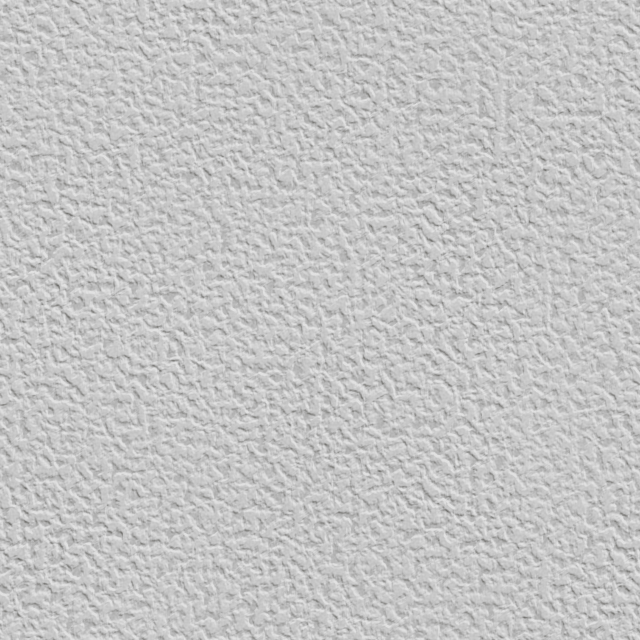
A Shadertoy shader for this texture:

```glsl
// Pale grey stucco wall: small rounded lumps with flat tops and dark pits.
// Layered gradient noise gives a height field, lit at a low angle from the
// upper right; the slope is then turned into grey tones with long shadows.

float hash(vec2 p) {
    vec3 q = fract(vec3(p.xyx) * 0.1031);
    q += dot(q, q.yzx + 33.33);
    return fract((q.x + q.y) * q.z);
}

// Dot product of the random unit gradient of a lattice point with an offset
float cornerSlope(vec2 cell, vec2 offset) {
    float angle = 6.2832 * hash(cell);
    return dot(vec2(cos(angle), sin(angle)), offset);
}

float gradientNoise(vec2 p) {
    vec2 i = floor(p), f = fract(p);
    vec2 u = f * f * f * (f * (f * 6.0 - 15.0) + 10.0);
    vec2 e = vec2(1.0, 0.0);
    return mix(mix(cornerSlope(i, f), cornerSlope(i + e, f - e), u.x),
               mix(cornerSlope(i + e.yx, f - e.yx), cornerSlope(i + 1.0, f - 1.0), u.x), u.y);
}

// Raw surface: lumps, smaller lumps and fine roughness, bent by a warp
float roughness(vec2 uv) {
    vec2 p = uv * 70.0;
    p += 0.35 * vec2(gradientNoise(p * 0.6 + 17.0), gradientNoise(p * 0.6 + 91.0));
    mat2 turn = mat2(0.8, 0.6, -0.6, 0.8);
    float n = gradientNoise(p + 5.0);
    n += 0.40 * gradientNoise(turn * p * 2.1 + 43.0);
    n += 0.12 * gradientNoise(p * turn * 4.4 + 71.0);
    return n;
}

// Flatten the tops and floors, leaving steep sides
float plateau(float n) {
    return smoothstep(-0.45, 0.30, n);
}

void mainImage(out vec4 fragColor, in vec2 fragCoord) {
    vec2 uv = fragCoord / iResolution.y;

    // Slope towards the light
    vec2 towardsLight = normalize(vec2(0.5, 0.87));
    float here = roughness(uv - 0.0015 * towardsLight);
    float ahead = roughness(uv + 0.0015 * towardsLight);
    float slope = plateau(here) - plateau(ahead);

    // Light on the slope, shade in the pits, fine grain, uneven relief
    float relief = 1.0 + 0.35 * gradientNoise(uv * 5.0 + 3.0);
    float pit = 1.0 - smoothstep(-0.55, -0.15, 0.5 * (here + ahead));
    float light = 3.2 * relief * slope + 0.2 - 0.9 * pit;
    light += 0.7 * gradientNoise(uv * 230.0 + 11.0);
    light += 0.15 * gradientNoise(uv * 3.0 + 29.0);
    light = clamp(light, -3.2, 2.2);

    // Highlights are compressed, shadows run deep and slightly warm
    float tone = 0.767 + 0.075 * light - 0.010 * light * light;
    float shadow = 1.0 - smoothstep(0.45, 0.75, tone);
    vec3 plaster = vec3(tone) + shadow * vec3(0.003, 0.001, -0.010);
    fragColor = vec4(plaster, 1.0);
}
```
